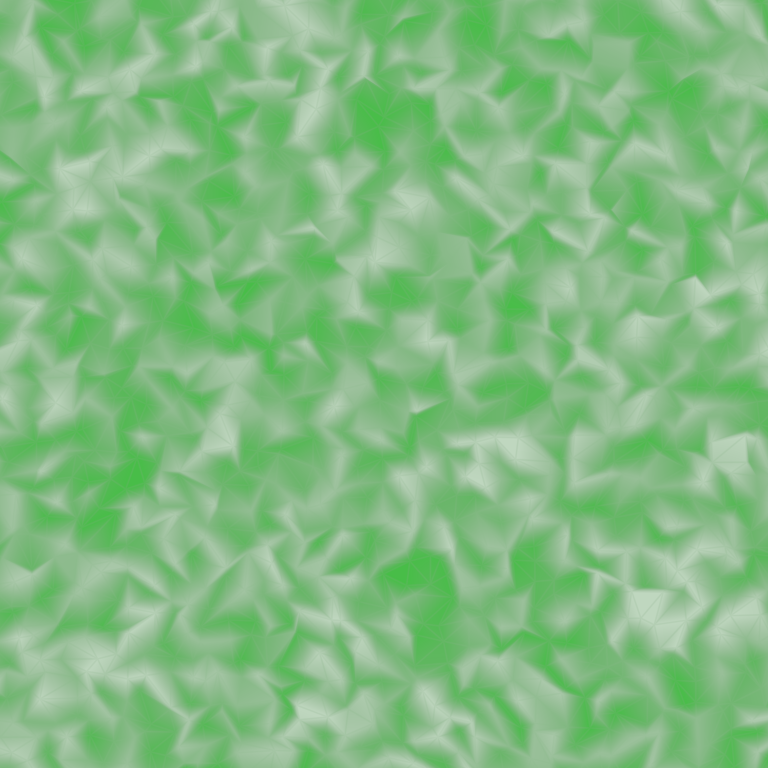
Write a WebGL 1 fragment shader that draws this background.

```glsl
precision highp float;
// Irregular mesh of small triangles, softly shaded between green and pale grey-green.

uniform vec2 u_resolution;

const float CELLS = 39.0;        // mesh vertices across the canvas
const float JITTER = 0.98;       // share of its cell a vertex may roam
const float EDGE_WIDTH = 0.075;  // faint seam width, in cells
const float EDGE_STRENGTH = 0.22;
const float DRIFT_SIZE = 4.0;    // cells per patch of the broad tone drift
const float DRIFT_STRENGTH = 0.32;

// Three random values in 0..1 for one cell.
vec3 hash3(vec2 cell) {
  vec3 p = fract(cell.xyx * vec3(0.1031, 0.1030, 0.0973));
  p += dot(p, p.yxz + 33.33);
  return fract((p.xxy + p.yzz) * p.zyx);
}

// Smooth value noise in 0..1.
float valueNoise(vec2 p) {
  vec2 cell = floor(p);
  vec2 f = smoothstep(0.0, 1.0, p - cell);
  float low = mix(hash3(cell).x, hash3(cell + vec2(1.0, 0.0)).x, f.x);
  float high = mix(hash3(cell + vec2(0.0, 1.0)).x, hash3(cell + 1.0).x, f.x);
  return mix(low, high, f.y);
}

// Mesh vertex of a cell: position in xy, shade in z.
vec3 meshVertex(vec2 cell) {
  vec3 r = hash3(cell + 17.0);
  float drift = (valueNoise(cell / DRIFT_SIZE + 71.0) - 0.5) * DRIFT_STRENGTH;
  return vec3(cell + 0.5 + (r.xy - 0.5) * JITTER, clamp(r.z + drift - 0.015, 0.0, 1.0));
}

// Twice the signed area of a triangle.
float signedArea(vec2 a, vec2 b, vec2 c) {
  vec2 u = b - a;
  vec2 v = c - a;
  return u.x * v.y - u.y * v.x;
}

// Interpolated shade, distance to the nearest side, and 1 if p is inside.
vec3 shadeTriangle(vec2 p, vec3 a, vec3 b, vec3 c) {
  vec3 parts = vec3(signedArea(p, b.xy, c.xy),
                    signedArea(p, c.xy, a.xy),
                    signedArea(p, a.xy, b.xy));
  float area = max(signedArea(a.xy, b.xy, c.xy), 1e-5);
  vec3 sides = vec3(distance(b.xy, c.xy), distance(c.xy, a.xy), distance(a.xy, b.xy));
  vec3 heights = parts / max(sides, vec3(1e-4));
  float nearest = min(heights.x, min(heights.y, heights.z));
  float shade = dot(parts / area, vec3(a.z, b.z, c.z));
  return vec3(clamp(shade, 0.0, 1.0), nearest, step(-1e-5, nearest));
}

// Shade of the quad spanned by four neighbouring vertices, cut in two triangles.
vec3 shadeQuad(vec2 p, vec2 cell) {
  vec3 a = meshVertex(cell);
  vec3 b = meshVertex(cell + vec2(1.0, 0.0));
  vec3 c = meshVertex(cell + vec2(1.0, 1.0));
  vec3 d = meshVertex(cell + vec2(0.0, 1.0));

  // Cut along the diagonal that leaves the larger smallest triangle.
  float cutAC = min(signedArea(a.xy, b.xy, c.xy), signedArea(a.xy, c.xy, d.xy));
  float cutBD = min(signedArea(a.xy, b.xy, d.xy), signedArea(b.xy, c.xy, d.xy));
  if (cutBD > cutAC) {
    vec3 first = a;
    a = b;
    b = c;
    c = d;
    d = first;
  }
  vec3 lower = shadeTriangle(p, a, b, c);
  vec3 upper = shadeTriangle(p, a, c, d);
  return lower.z > 0.5 ? lower : upper;
}

// Mesh shade at p, with a faint mid-tone seam along the triangle sides.
float meshShade(vec2 p) {
  vec2 home = floor(p);
  vec3 hit = vec3(0.5, 1.0, 0.0);
  for (int j = 0; j < 2; j++) {
    for (int i = 0; i < 2; i++) {
      vec3 quad = shadeQuad(p, home - vec2(float(i), float(j)));
      if (quad.z > 0.5) hit = quad;
    }
  }
  float seam = 1.0 - smoothstep(0.0, EDGE_WIDTH, hit.y);
  return mix(hit.x, 0.55, seam * EDGE_STRENGTH);
}

// Vivid green at 0, pale grey-green at 1.
vec3 greenRamp(float shade) {
  float redBlue = mix(0.28, 0.75, shade);
  float offset = redBlue - 0.43;
  return vec3(redBlue, 0.715 + 1.25 * offset * offset, redBlue);
}

void main() {
  float scale = CELLS / u_resolution.y;
  vec3 color = vec3(0.0);

  // Four samples per pixel smooth the thin triangles.
  for (int j = 0; j < 2; j++) {
    for (int i = 0; i < 2; i++) {
      vec2 offset = (vec2(float(i), float(j)) - 0.5) * 0.5;
      color += greenRamp(meshShade((gl_FragCoord.xy + offset) * scale));
    }
  }
  gl_FragColor = vec4(color / 4.0, 1.0);
}
```
